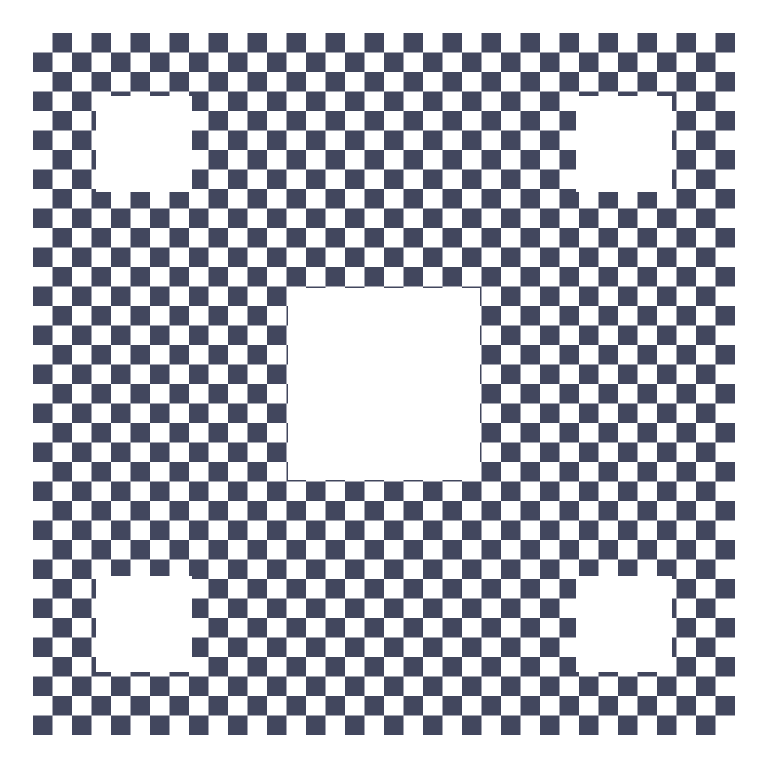
Give the GLSL for this pattern, as a Shadertoy shader.

```glsl
// Draws a framed slate checkerboard with a large central window and four smaller corner windows.

const vec3 PAPER = vec3(1.0);
const vec3 SLATE = vec3(0.26, 0.28, 0.37);

// Lengths are fractions of the canvas side, measured from its centre.
const float CELL = 13.0 / 512.0;
const float BOARD_HALF = 18.0 * CELL;
const float CENTRE_HALF = 0.125;
const float CORNER_HALF = 0.0625;
const float CORNER_OFFSET = 0.3125;

// Signed distance to a square, by its larger axis
float squareDistance(vec2 p, float halfSide) {
    vec2 d = abs(p) - halfSide;
    return max(d.x, d.y);
}

// One inside the shape, zero outside, smoothed over one pixel
float coverage(float distance, float pixel) {
    return clamp(0.5 - distance / pixel, 0.0, 1.0);
}

// Alternating cells from the product of two smoothed square waves
float checker(vec2 p, float pixel) {
    vec2 edge = abs(mod(p - 0.5 * CELL, 2.0 * CELL) - CELL) - 0.5 * CELL;
    vec2 wave = clamp(2.0 * edge / pixel, -1.0, 1.0);
    return 0.5 + 0.5 * wave.x * wave.y;
}

void mainImage(out vec4 fragColor, in vec2 fragCoord) {
    float pixel = 1.0 / min(iResolution.x, iResolution.y);
    vec2 p = (fragCoord - 0.5 * iResolution.xy) * pixel;

    // Board cropped to its frame
    float ink = checker(p, pixel) * coverage(squareDistance(p, BOARD_HALF), pixel);

    // Windows: one in the centre, four mirrored into the corners
    float windows = min(squareDistance(p, CENTRE_HALF),
                        squareDistance(abs(p) - CORNER_OFFSET, CORNER_HALF));
    ink *= 1.0 - coverage(windows, pixel);

    fragColor = vec4(mix(PAPER, SLATE, ink), 1.0);
}
```
